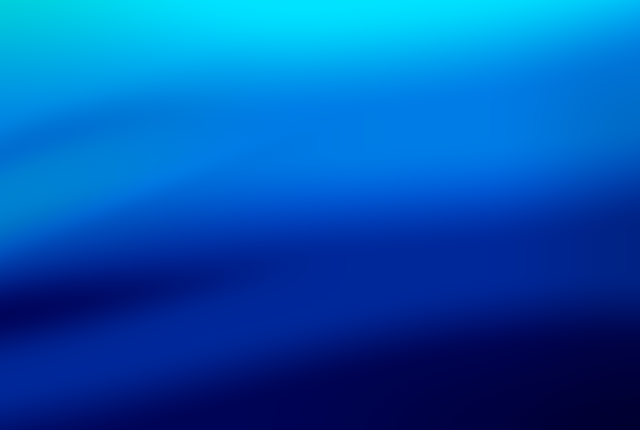
Reproduce this background procedurally as a WebGL 2 fragment shader.

```glsl
#version 300 es
precision highp float;

uniform vec2 u_resolution;
out vec4 outColor;

// Palette, from the bright top to the dark foot
const vec3 CYAN      = vec3(0.00, 0.89, 1.00);
const vec3 AQUA      = vec3(0.00, 0.86, 0.85);
const vec3 AZURE     = vec3(0.00, 0.485, 0.90);
const vec3 TEAL      = vec3(0.00, 0.51, 0.82);
const vec3 COBALT    = vec3(0.00, 0.43, 0.84);
const vec3 STREAK    = vec3(0.00, 0.40, 0.80);
const vec3 NAVY      = vec3(0.00, 0.155, 0.60);
const vec3 INDIGO    = vec3(0.00, 0.02, 0.36);
const vec3 MIDNIGHT  = vec3(0.00, 0.015, 0.34);
const vec3 ABYSS     = vec3(0.00, 0.00, 0.22);

// Bezier heights of the layer borders, measured down from the top
const vec4 SKY_EDGE  = vec4(0.135, 0.15, 0.17, 0.02);
const vec4 SEA_EDGE  = vec4(0.59, 0.441, 0.505, 0.40);
const vec4 DEEP_EDGE = vec4(0.985, 0.90, 0.698, 0.72);

// Half widths of the soft borders
const float SKY_SOFT_LEFT = 0.25;
const float SKY_SOFT      = 0.135;
const float SEA_SOFT      = 0.125;
const float DEEP_SOFT     = 0.09;

const float ROYAL_GLOW = 0.05;
const float RIGHT_SHADE = 0.13;

float bezier(vec4 k, float t) {
    float s = 1.0 - t;
    return k.x * s * s * s + 3.0 * s * t * (k.y * s + k.z * t) + k.w * t * t * t;
}

// 0 above the border, 1 below it
float below(float depth, float edge, float soft) {
    return smoothstep(edge - soft, edge + soft, depth);
}

// Soft ridge around a line
float ridge(float offset, float width) {
    float q = offset / width;
    return exp(-q * q);
}

void main() {
    vec2 uv = gl_FragCoord.xy / u_resolution;
    float x = uv.x;
    float depth = 1.0 - uv.y;
    float leftFade = 1.0 - smoothstep(0.0, 0.48, x);

    // Cyan glow melting into azure
    vec3 glow = mix(AQUA, CYAN, smoothstep(-0.05, 0.35, x));
    float skySoft = mix(SKY_SOFT_LEFT, SKY_SOFT, smoothstep(0.0, 0.5, x));
    vec3 color = mix(glow, AZURE, below(depth, bezier(SKY_EDGE, x), skySoft));

    // Teal fold on the left with a darker blue beneath it
    float fold = 0.575 - 0.65 * x - depth;
    float foldTop = smoothstep(0.26, 0.42, depth + 0.5 * x);
    color = mix(color, TEAL, smoothstep(-0.03, 0.05, fold) * foldTop * leftFade);
    color = mix(color, COBALT, smoothstep(0.0, 0.06, -fold) * 0.8 * (1.0 - smoothstep(0.2, 0.6, x)));

    // Thin shadow over the fold
    float streakLine = 0.36 - 0.6 * x + 0.9 * x * x;
    color = mix(color, STREAK, 0.7 * leftFade * ridge(depth - streakLine, 0.05));

    // Navy body with a royal blue rim
    float sea = below(depth, bezier(SEA_EDGE, x), SEA_SOFT);
    color = mix(color, NAVY, sea);
    color.b += ROYAL_GLOW * 4.0 * sea * (1.0 - sea) * smoothstep(0.1, 0.5, x);

    // Dark crease entering from the left
    float crease = ridge(depth - 0.735 + 0.26 * x, mix(0.075, 0.05, smoothstep(0.0, 0.4, x)));
    color = mix(color, INDIGO, crease * (1.0 - smoothstep(0.0, 0.55, x)));

    // Midnight foot, darkest at the lower right
    vec3 foot = mix(MIDNIGHT, ABYSS, smoothstep(0.3, 1.0, x) * smoothstep(0.7, 1.0, depth));
    color = mix(color, foot, below(depth, bezier(DEEP_EDGE, x), DEEP_SOFT));

    // Gentle falloff along the right side
    color *= 1.0 - RIGHT_SHADE * smoothstep(0.75, 1.0, x) * smoothstep(0.0, 0.3, depth);

    outColor = vec4(color, 1.0);
}
```
